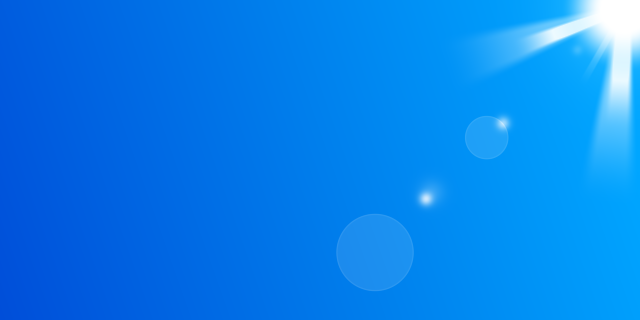
Write a WebGL 1 fragment shader that draws this background.

```glsl
precision highp float;
// Blue sky gradient with a corner sun, soft light beams and lens flare discs.

uniform vec2 u_resolution;

const vec3 DEEP_BLUE = vec3(0.0, 0.305, 0.85);
const vec3 MID_BLUE = vec3(0.0, 0.495, 0.925);
const vec3 SKY_BLUE = vec3(0.0, 0.65, 1.0);
const vec3 HALO_BLUE = vec3(0.35, 0.82, 1.0);
const vec3 WHITE = vec3(1.0);
const vec2 SUN = vec2(1.953, 0.974);

// Diagonal three-stop gradient
vec3 sky(vec2 p) {
  float t = 0.425 * p.x + 0.15 * p.y;
  vec3 col = mix(DEEP_BLUE, MID_BLUE, smoothstep(-0.5, 1.5, 2.0 * t) * 2.0 - 0.3125);
  vec3 left = mix(DEEP_BLUE, MID_BLUE, clamp(t / 0.5, 0.0, 1.0));
  col = mix(left, SKY_BLUE, clamp((t - 0.5) / 0.42, 0.0, 1.0));
  return col;
}

// Round spot that fades out softly
float glow(vec2 p, vec2 center, float radius) {
  vec2 d = (p - center) / radius;
  return exp(-dot(d, d));
}

// Translucent disc with a slightly brighter rim
float disc(vec2 p, vec2 center, float radius, float fill, float rim) {
  float d = length(p - center) - radius;
  float inside = 1.0 - smoothstep(-0.002, 0.002, d);
  float edge = 1.0 - smoothstep(0.0, 0.004, abs(d + 0.002));
  return fill * inside + rim * edge;
}

// Widening beam: size = (start half width, spread), fade = (start, end)
float beam(vec2 p, vec2 origin, vec2 target, vec2 size, vec2 fade) {
  vec2 dir = normalize(target - origin);
  vec2 d = p - origin;
  float along = dot(d, dir);
  float across = abs(dir.x * d.y - dir.y * d.x);
  float width = size.x + size.y * max(along, 0.0);
  float body = 1.0 - smoothstep(0.55 * width, 1.1 * width, across);
  return body * step(0.0, along) * (1.0 - smoothstep(fade.x, fade.y, along));
}

void main() {
  vec2 p = gl_FragCoord.xy / u_resolution.y;
  p.x += 1.0 - 0.5 * u_resolution.x / u_resolution.y;
  vec3 col = sky(p);

  // Lens flare discs and sparks
  float flare = disc(p, vec2(1.172, 0.211), 0.121, 0.11, 0.06);
  flare += disc(p, vec2(1.521, 0.570), 0.068, 0.12, 0.06);
  flare += 0.20 * glow(p, vec2(1.349, 0.398), 0.038);
  flare += 0.68 * glow(p, vec2(1.331, 0.378), 0.020);
  flare += 0.62 * glow(p, vec2(1.573, 0.615), 0.020);
  flare += 0.22 * glow(p, vec2(1.805, 0.844), 0.016);
  col = mix(col, WHITE, clamp(flare, 0.0, 1.0));

  // Broad faint beams, then their bright inner parts
  vec2 leftEnd = vec2(1.406, 0.794);
  vec2 lowEnd = vec2(1.898, 0.40);
  float rays = 0.42 * beam(p, SUN, leftEnd, vec2(0.012, 0.14), vec2(0.20, 0.60));
  rays += 0.50 * beam(p, SUN, lowEnd, vec2(0.022, 0.12), vec2(0.20, 0.62));
  rays += 0.85 * beam(p, SUN, vec2(1.641, 0.858), vec2(0.012, 0.055), vec2(0.16, 0.37));
  rays += 0.80 * beam(p, SUN, vec2(1.934, 0.65), vec2(0.022, 0.07), vec2(0.12, 0.38));
  rays += 0.28 * beam(p, SUN, vec2(1.820, 0.74), vec2(0.010, 0.012), vec2(0.12, 0.28));
  col = mix(col, WHITE, clamp(rays, 0.0, 1.0));

  // Sun halo and white core
  float d = length(p - SUN);
  col = mix(col, HALO_BLUE, 0.55 * exp(-d * d / 0.035));
  col = mix(col, WHITE, 1.0 - smoothstep(0.07, 0.20, d));

  gl_FragColor = vec4(col, 1.0);
}
```
